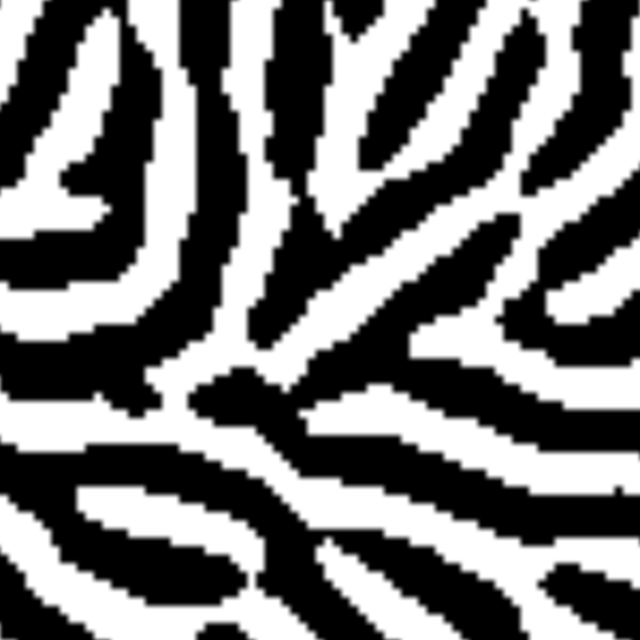
This pattern is drawn by a three.js fragment shader. Its source:

```glsl
// Labyrinth of black and white bands with rounded ends, as in a reaction-diffusion system.
// Overlapping wave packets follow a smoothly turning direction field; their sum is cut to
// black or white on a coarse lattice, then blended between lattice points for soft steps.

varying vec2 vUv;

const float TAU = 6.2831853;
const vec3 INK = vec3(0.0);
const vec3 PAPER = vec3(1.0);

const float LATTICE = 75.0;        // lattice points across the canvas
const float BAND_PERIOD = 0.145;   // one black plus one white band
const float PACKET_SPACING = 0.17; // distance between wave packets
const float INK_BIAS = 0.13;       // widens the black bands

vec2 hash2(vec2 p) {
  vec3 q = fract(p.xyx * vec3(0.1031, 0.1030, 0.0973));
  q += dot(q, q.yzx + 33.33);
  return fract((q.xx + q.yz) * q.zy);
}

float cornerSlope(vec2 corner, vec2 offset) {
  float angle = TAU * hash2(corner).x;
  return dot(vec2(cos(angle), sin(angle)), offset);
}

float gradientNoise(vec2 p) {
  vec2 i = floor(p);
  vec2 f = p - i;
  vec2 u = f * f * f * (f * (f * 6.0 - 15.0) + 10.0);
  vec2 e = vec2(1.0, 0.0);
  float low = mix(cornerSlope(i, f), cornerSlope(i + e, f - e), u.x);
  float high = mix(cornerSlope(i + e.yx, f - e.yx), cornerSlope(i + 1.0, f - 1.0), u.x);
  return mix(low, high, u.y);
}

// Angle of the bands: falling at the bottom, rising steeply at the top.
float bandAngle(vec2 p, float wander) {
  return mix(-0.75, 1.3, p.y) + wander * gradientNoise(p * 2.3 + 17.0);
}

// Sum of wave packets as a complex amplitude.
vec2 packetSum(vec2 p, float spacing, float period) {
  vec2 home = floor(p / spacing);
  vec2 total = vec2(0.0);
  for (int j = -2; j <= 2; j++) {
    for (int i = -2; i <= 2; i++) {
      vec2 cell = home + vec2(float(i), float(j));
      vec2 center = (cell + hash2(cell + 41.0)) * spacing;
      vec2 d = p - center;
      float reach = max(0.0, 1.0 - dot(d, d) / (4.0 * spacing * spacing));
      vec2 rnd = hash2(cell + 113.0);
      float angle = bandAngle(center, 1.4) + 0.5 * (rnd.x - 0.5);
      vec2 normal = vec2(-sin(angle), cos(angle));
      float phase = TAU * (dot(d, normal) / period + rnd.y);
      total += reach * reach * reach * vec2(cos(phase), sin(phase));
    }
  }
  return total;
}

// 1 on white bands, 0 on black ones, sampled at a lattice point.
float bandAt(vec2 point) {
  vec2 wave = packetSum((point + 0.5) / LATTICE, PACKET_SPACING, BAND_PERIOD);
  return step(INK_BIAS * length(wave), wave.x);
}

void main() {
  vec2 p = vUv * LATTICE - 0.5;
  vec2 i = floor(p);
  vec2 blend = smoothstep(0.0, 1.0, p - i);
  vec2 e = vec2(1.0, 0.0);

  // Soft blend between the four surrounding lattice points
  float low = mix(bandAt(i), bandAt(i + e), blend.x);
  float high = mix(bandAt(i + e.yx), bandAt(i + 1.0), blend.x);
  gl_FragColor = vec4(mix(INK, PAPER, mix(low, high, blend.y)), 1.0);
}
```
